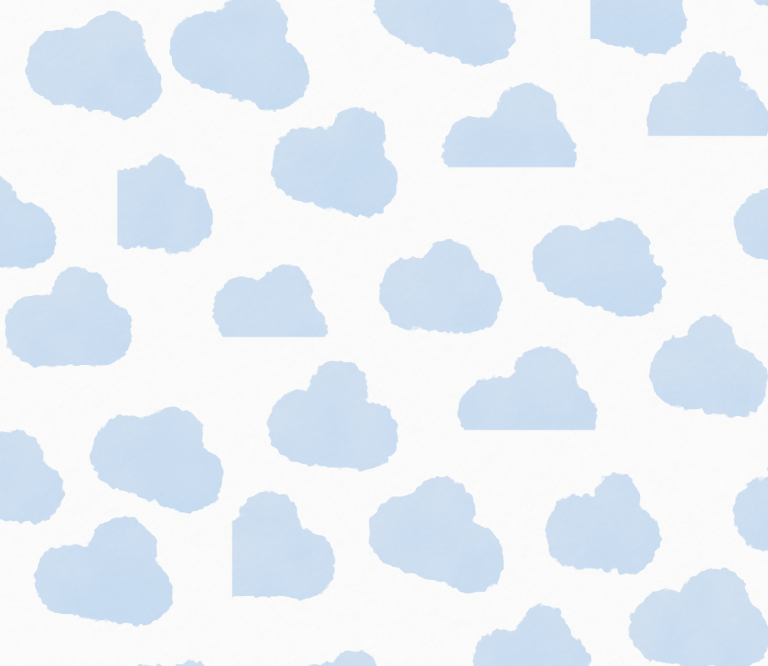
A Shadertoy shader for this pattern:

```glsl
// Scattered pale blue torn-paper clouds on white, lightly grained paper.

const vec3 PAPER = vec3(0.982, 0.982, 0.981);
const vec3 CLOUD_LIGHT = vec3(0.815, 0.877, 0.941);
const vec3 CLOUD_DEEP = vec3(0.778, 0.858, 0.942);
const vec2 CELL = vec2(0.262, 0.195);   // spacing of the clouds, canvas height = 1
const float ROW_SLOPE = 0.14;           // rows climb gently to the right

float hash(vec2 p) {
    vec3 q = fract(p.xyx * 0.1031);
    q += dot(q, q.yzx + 33.33);
    return fract((q.x + q.y) * q.z);
}

vec2 hash2(vec2 p) {
    return vec2(hash(p), hash(p + 57.3));
}

float noise(vec2 p) {
    vec2 i = floor(p), f = fract(p);
    f = f * f * (3.0 - 2.0 * f);
    float low = mix(hash(i), hash(i + vec2(1, 0)), f.x);
    float high = mix(hash(i + vec2(0, 1)), hash(i + vec2(1, 1)), f.x);
    return mix(low, high, f.y);
}

float smoothMin(float a, float b, float k) {
    float h = max(k - abs(a - b), 0.0) / k;
    return min(a, b) - 0.25 * h * h * k;
}

vec2 rotate(vec2 p, float angle) {
    float c = cos(angle), s = sin(angle);
    return vec2(c * p.x + s * p.y, c * p.y - s * p.x);
}

float circle(vec2 p, vec2 center, float radius) {
    return length(p - center) - radius;
}

// Two side lobes, a filled middle and one bump on top
float cloudShape(vec2 p, vec2 bump, float bumpRadius) {
    float d = circle(p, vec2(-0.049, -0.016), 0.056);
    d = smoothMin(d, circle(p, vec2(0.052, -0.020), 0.052), 0.03);
    d = smoothMin(d, circle(p, vec2(0.0, -0.016), 0.055), 0.02);
    return smoothMin(d, circle(p, bump, bumpRadius), 0.014);
}

// Small ragged teeth along the outline
float tornEdge(vec2 p) {
    return 0.0065 * (noise(p * 95.0) - 0.5) + 0.0035 * (noise(p * 210.0) - 0.5);
}

// A few clouds are trimmed straight at the left or at the bottom
float trim(float d, vec2 p, float pick) {
    if (pick < 0.14) return max(d, -0.055 - p.x);
    if (pick < 0.24) return max(d, -0.040 - p.y);
    return d;
}

// Distance to the cloud of one cell, p relative to its center
float cellCloud(vec2 p, vec2 id) {
    vec2 form = hash2(id + 11.0);
    vec2 lean = hash2(id + 23.0);
    float size = mix(0.89, 1.05, form.x);
    float width = mix(0.82, 1.05, form.y);
    vec2 q = rotate(p, mix(-0.45, 0.08, lean.x)) / size;
    q.x /= width;
    vec2 bump = vec2(mix(-0.012, 0.026, lean.y), mix(0.020, 0.044, hash(id + 31.0)));
    float d = cloudShape(q, bump, mix(0.043, 0.050, form.y)) * size * width;
    return trim(d + tornEdge(p + id * 0.7), p, hash(id + 43.0));
}

// Soft wash, deeper toward the lower right
vec3 cloudColor(vec2 p, vec2 id) {
    float wash = 0.45 - 3.2 * p.y + 1.2 * p.x + 0.6 * (noise(p * 22.0 + id * 5.0) - 0.5);
    wash += 0.3 * (hash(id + 71.0) - 0.5);
    return mix(CLOUD_LIGHT, CLOUD_DEEP, clamp(wash, 0.0, 1.0));
}

float paperGrain(vec2 p) {
    float fine = noise(p * 330.0) - 0.5;
    float fibre = noise(rotate(p, 0.5) * vec2(60.0, 190.0)) - 0.5;
    return 0.009 * fine + 0.006 * fibre;
}

void mainImage(out vec4 fragColor, in vec2 fragCoord) {
    vec2 p = fragCoord / iResolution.y;
    float pixel = 1.0 / iResolution.y;
    vec2 layout_ = vec2(p.x, p.y - ROW_SLOPE * p.x) + CELL * vec2(8.0, 8.0);
    vec3 color = PAPER;

    // Staggered rows; each pixel visits the nearest cells
    float baseRow = floor(layout_.y / CELL.y);
    for (int j = -1; j <= 1; j++) {
        float row = baseRow + float(j);
        float stagger = 0.5 * mod(row, 2.0);
        float baseColumn = floor(layout_.x / CELL.x - stagger);
        for (int i = -1; i <= 1; i++) {
            vec2 id = vec2(baseColumn + float(i), row);
            vec2 jitter = (hash2(id) - 0.5) * vec2(0.062, 0.042);
            vec2 local = layout_ - (id + vec2(stagger + 0.5, 0.5)) * CELL - jitter;
            local.y += ROW_SLOPE * local.x;
            float d = cellCloud(local, id);
            float cover = 1.0 - smoothstep(-pixel, pixel, d);
            color = mix(color, cloudColor(local, id), cover);
        }
    }

    color += paperGrain(p);
    fragColor = vec4(clamp(color, 0.0, 1.0), 1.0);
}
```
